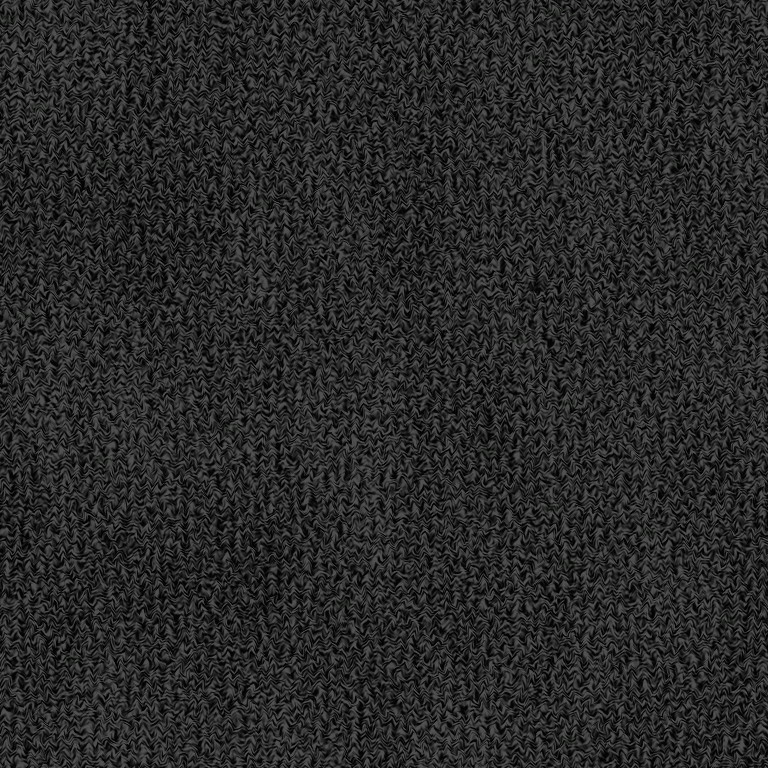
This texture is drawn by a WebGL 2 fragment shader. Its source:

```glsl
#version 300 es
precision highp float;
// Dark charcoal knit: fine, uneven rows of small slanted stitches in narrow wales.

uniform vec2 u_resolution;
out vec4 fragColor;

// Random unit vector for a lattice point
vec2 latticeGradient(vec2 cell) {
    uvec2 k = uvec2(ivec2(cell));
    uint h = k.x * 1664525u + k.y * 2246822519u;
    h = (h ^ (h >> 15)) * 2654435761u;
    h = (h ^ (h >> 13)) * 3266489917u;
    h ^= h >> 16;
    float angle = float(h & 65535u) / 65536.0 * 6.28319;
    return vec2(cos(angle), sin(angle));
}

float gradientNoise(vec2 p) {
    vec2 i = floor(p);
    vec2 f = p - i;
    vec2 w = f * f * f * (f * (f * 6.0 - 15.0) + 10.0);
    float a = dot(latticeGradient(i), f);
    float b = dot(latticeGradient(i + vec2(1, 0)), f - vec2(1, 0));
    float c = dot(latticeGradient(i + vec2(0, 1)), f - vec2(0, 1));
    float d = dot(latticeGradient(i + vec2(1, 1)), f - vec2(1, 1));
    return mix(mix(a, b, w.x), mix(c, d, w.x), w.y);
}

// Height of the yarn surface, roughly -1 to 1
float yarnHeight(vec2 p) {
    // Wales wander sideways; a triangle wave tilts the two legs of each stitch
    float wale = p.x * 66.0 + 0.7 * gradientNoise(p * vec2(34.0, 60.0) + 7.3);
    float leg = abs(fract(wale) - 0.5) * 2.0;
    float lift = p.y + leg * 0.0075;

    // Regular courses, broken up by a drifting phase
    float drift = 2.6 * gradientNoise(p * vec2(70.0, 45.0) + 31.7);
    float course = sin(6.28319 * (lift * 136.0 + drift));

    // Short slanted strands and finer fibres along the legs
    float strand = gradientNoise(vec2(p.x * 113.0, lift * 215.0) + 11.4);
    float fibre = gradientNoise(vec2(p.x * 190.0, lift * 290.0) + 53.9);

    // Dark slots between wales, strong in some places only
    float slot = cos(6.28319 * wale) * (0.13 + 0.3 * gradientNoise(p * 48.0 + 3.1));

    return 0.28 * course + 1.1 * strand + 0.65 * fibre - slot;
}

void main() {
    vec2 p = gl_FragCoord.xy / u_resolution;

    // Faint broad wear and soft upright bands
    float wear = 0.13 * gradientNoise(p * 4.0 + 2.6)
               + 0.12 * gradientNoise(p * vec2(17.0, 5.0) + 19.2);

    float tone = smoothstep(-0.66, 0.74, yarnHeight(p) + wear);
    vec3 color = mix(vec3(0.016), vec3(0.315, 0.317, 0.315), tone);

    // Slight green cast in the half tones
    color += vec3(-0.002, 0.004, -0.002) * 4.0 * tone * (1.0 - tone);
    fragColor = vec4(color, 1.0);
}
```
